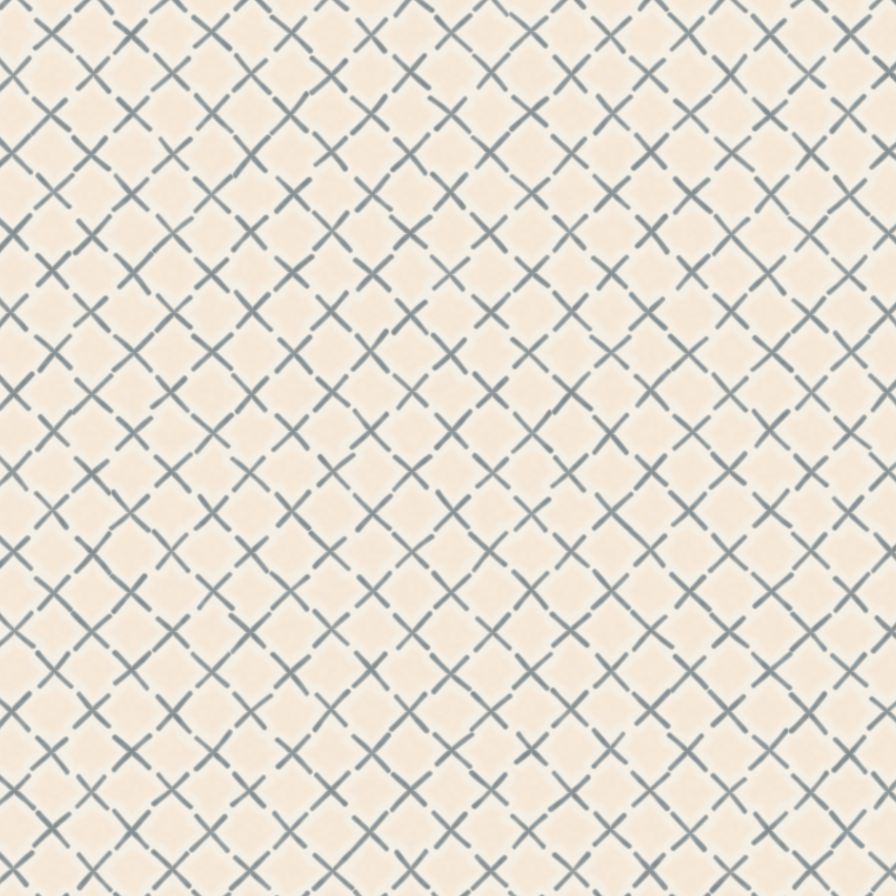
Give the GLSL for this pattern, as a WebGL 1 fragment shader.

```glsl
precision highp float;
// Diagonal lattice of hand-drawn grey-blue crosses on mottled cream.

uniform vec2 u_resolution;

#define REPEATS 11.24                 // crosses across and down
#define ORIGIN vec2(0.0586, 0.9622)   // centre of the first cross
#define REACH 0.405                   // arm length, in lattice steps
#define REACH_VARIATION 0.065
#define HALF_WIDTH 0.043
#define SOFTNESS 0.034
#define POSITION_JITTER 0.035
#define TILT 0.075                    // largest stroke tilt, radians
#define INK vec3(0.53, 0.57, 0.58)
#define PALE vec3(0.96, 0.94, 0.90)
#define PEACH vec3(0.965, 0.91, 0.845)

float hash(vec2 p) {
  vec3 q = fract(vec3(p.xyx) * 0.1031);
  q += dot(q, q.yzx + 33.33);
  return fract((q.x + q.y) * q.z);
}

// Random value from -1 to 1, one independent value per channel
float signedHash(vec2 cell, float channel) {
  return 2.0 * hash(cell + 57.0 + channel * vec2(17.3, 41.7)) - 1.0;
}

float valueNoise(vec2 p) {
  vec2 i = floor(p);
  vec2 f = fract(p);
  f = f * f * (3.0 - 2.0 * f);
  return mix(mix(hash(i), hash(i + vec2(1.0, 0.0)), f.x),
             mix(hash(i + vec2(0.0, 1.0)), hash(i + 1.0), f.x), f.y);
}

// Distance to one tilted, slightly bowed stroke lying along x
float strokeDistance(vec2 p, vec2 cell, float channel) {
  float tilt = TILT * signedHash(cell, channel);
  float c = cos(tilt);
  float s = sin(tilt);
  p = vec2(c * p.x + s * p.y, c * p.y - s * p.x);
  p.y += 0.12 * signedHash(cell, channel + 1.0) * p.x * p.x;
  float back = REACH + REACH_VARIATION * signedHash(cell, channel + 2.0);
  float front = REACH + REACH_VARIATION * signedHash(cell, channel + 3.0);
  return length(vec2(p.x - clamp(p.x, -back, front), p.y));
}

float crossDistance(vec2 p, vec2 cell) {
  p -= POSITION_JITTER * vec2(signedHash(cell, 1.0), signedHash(cell, 2.0));
  return min(strokeDistance(p, cell, 3.0), strokeDistance(p.yx, cell, 7.0));
}

void main() {
  vec2 uv = gl_FragCoord.xy / u_resolution;

  // Turn by 45 degrees so that crosses sit on whole numbers
  vec2 g = (uv - ORIGIN) * REPEATS;
  vec2 lattice = vec2(g.x + g.y, g.x - g.y);
  vec2 nearest = floor(lattice + 0.5);

  float d = 10.0;
  for (int y = -1; y <= 1; y++) {
    for (int x = -1; x <= 1; x++) {
      vec2 cell = nearest + vec2(float(x), float(y));
      d = min(d, crossDistance(lattice - cell, cell));
    }
  }

  // Cream ground: pale beside the strokes, peach in the middle of each diamond
  float grain = valueNoise(uv * 190.0) - 0.5;
  float blotch = valueNoise(uv * 70.0 + 31.0) - 0.5;
  float warmth = smoothstep(0.12, 0.25, d + 0.09 * grain + 0.06 * blotch);
  vec3 colour = mix(PALE, PEACH, warmth) + 0.012 * grain;

  // Soft ink with uneven edges and density
  float pixel = 1.5 * REPEATS / min(u_resolution.x, u_resolution.y);
  float edge = max(SOFTNESS, 0.7 * pixel);
  float width = HALF_WIDTH + 0.016 * blotch;
  float ink = 1.0 - smoothstep(width - edge, width + edge, d);
  colour = mix(colour, INK + 0.06 * grain, ink * (0.94 + 0.12 * blotch));

  gl_FragColor = vec4(clamp(colour, 0.0, 1.0), 1.0);
}
```
